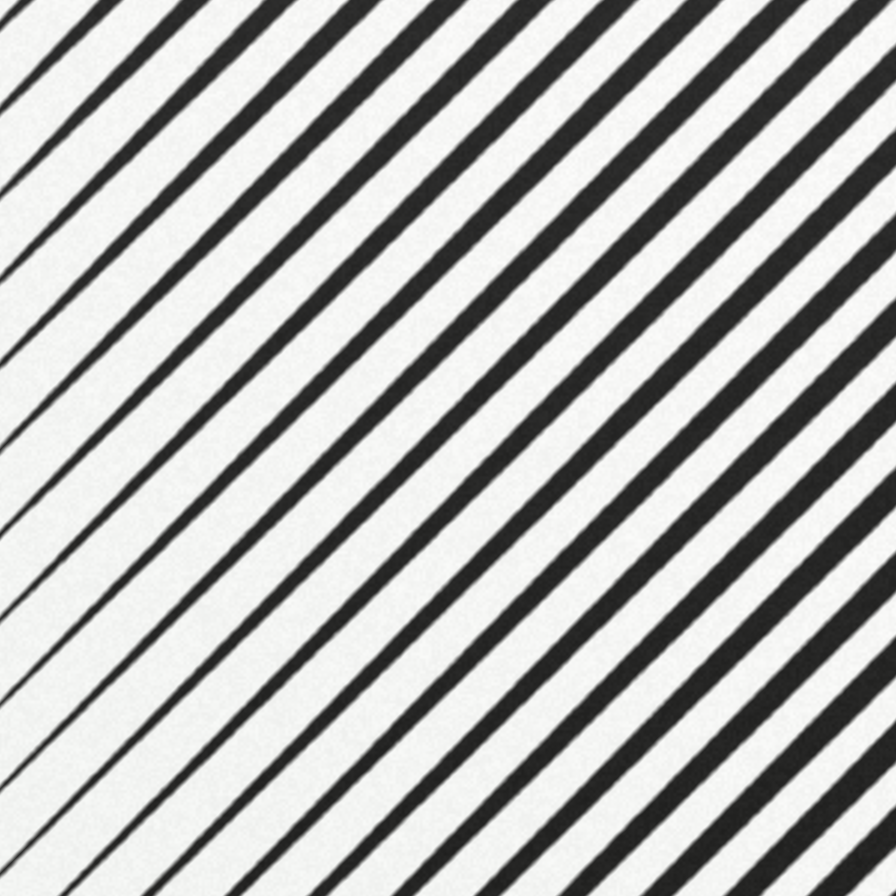
Reproduce this pattern procedurally as a WebGL 2 fragment shader.

```glsl
#version 300 es
precision highp float;

uniform vec2 u_resolution;
out vec4 fragColor;

float hash(vec2 p) {
    vec3 q = fract(vec3(p.xyx) * 0.1031);
    q += dot(q, q.yzx + 33.33);
    return fract((q.x + q.y) * q.z);
}

float valueNoise(vec2 p) {
    vec2 cell = floor(p);
    vec2 f = fract(p);
    f = f * f * (3.0 - 2.0 * f);
    float low = mix(hash(cell), hash(cell + vec2(1.0, 0.0)), f.x);
    float high = mix(hash(cell + vec2(0.0, 1.0)), hash(cell + vec2(1.0, 1.0)), f.x);
    return mix(low, high, f.y);
}

// Horizontal stripe thickness: tapers to the left, swells early along the top
float stripeWidth(vec2 p) {
    float bottom = 0.007 + 0.040 * p.x;
    float top = 0.012 + 0.029 * (1.0 - exp(-5.5 * p.x));
    return mix(bottom, top, pow(p.y, 1.4));
}

void main() {
    vec2 p = gl_FragCoord.xy / u_resolution;

    // Distance to the nearest diagonal centre line, measured along x
    float period = 0.0947;
    float diagonal = p.x + 1.0 - p.y - 0.0286;
    float offset = abs(fract(diagonal / period + 0.5) - 0.5) * period;

    // Soft, slightly uneven ink edges
    float wobble = (valueNoise(p * 150.0) - 0.5) * 0.0016;
    float edge = offset - 0.5 * stripeWidth(p) + wobble;
    float softness = max(0.005, 1.2 / min(u_resolution.x, u_resolution.y));
    float ink = 1.0 - smoothstep(-softness, softness, edge);

    // Paper dims a little toward the lower left; ink lightens toward the top
    vec3 paperColor = mix(vec3(0.950, 0.956, 0.948), vec3(0.970, 0.970, 0.965),
                          smoothstep(0.0, 0.9, 0.5 * (p.x + p.y)));
    vec3 inkColor = mix(vec3(0.138, 0.138, 0.134), vec3(0.170, 0.170, 0.168), p.y);
    vec3 color = mix(paperColor, inkColor, ink);

    // Fine print grain
    float grain = valueNoise(p * 300.0) + 0.5 * valueNoise(p * 130.0 + 17.0) - 0.75;
    color += grain * 0.030;

    fragColor = vec4(clamp(color, 0.0, 1.0), 1.0);
}
```
